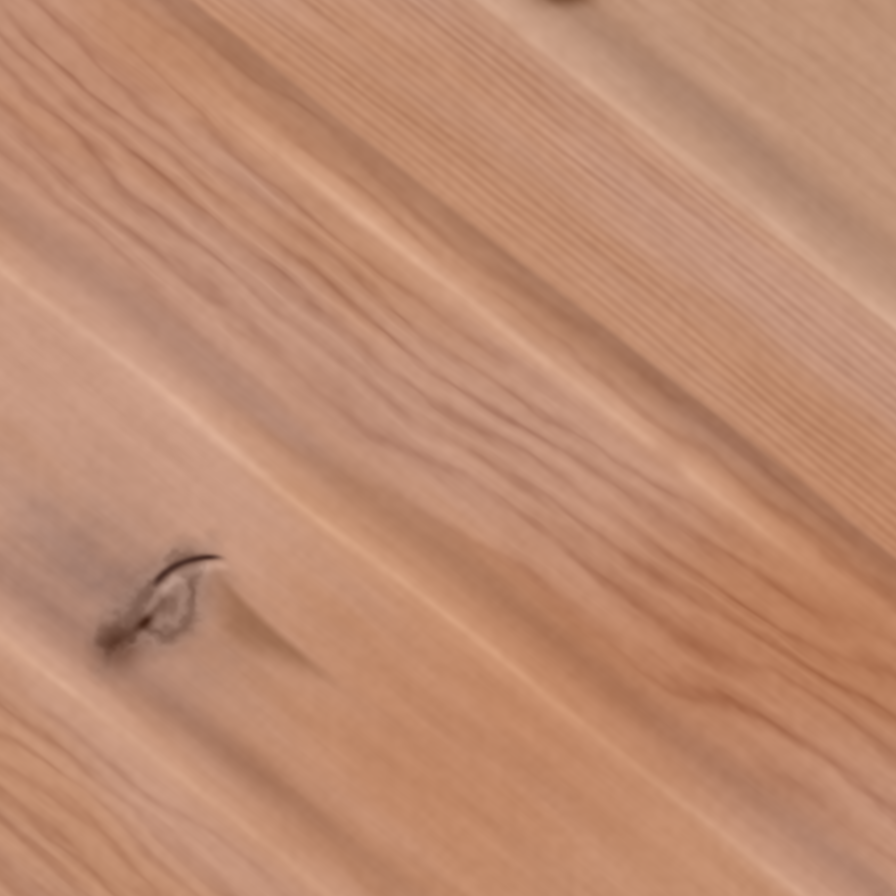
Give the GLSL for this texture, as a Shadertoy shader.

```glsl
float hash(vec2 p) {
    return fract(sin(dot(p, vec2(127.1, 311.7))) * 43758.5453);
}

float noise(vec2 p) {
    vec2 i = floor(p), f = fract(p);
    f = f * f * (3.0 - 2.0 * f);
    return mix(mix(hash(i), hash(i + vec2(1, 0)), f.x),
               mix(hash(i + vec2(0, 1)), hash(i + vec2(1, 1)), f.x), f.y);
}

float fbm(vec2 p) {
    float sum = 0.0, amp = 0.5;
    for (int i = 0; i < 4; i++) {
        sum += amp * noise(p);
        p = p * 2.03 + 7.3;
        amp *= 0.5;
    }
    return sum / 0.9375;
}

// 1 between lo and hi, with soft borders
float band(float x, float lo, float hi, float soft) {
    return smoothstep(lo - soft, lo + soft, x) * (1.0 - smoothstep(hi - soft, hi + soft, x));
}

float blob(vec2 p, vec2 centre, vec2 size) {
    vec2 q = (p - centre) / size;
    return exp(-dot(q, q));
}

// Thin dark ring at every whole phase
float ringLine(float phase, float width) {
    float d = abs(fract(phase) - 0.5) - 0.5;
    return exp(-d * d / (width * width));
}

// Shadowed groove followed by a lit ridge at each board joint
vec3 bevels(float across, float along) {
    const float ridges[4] = float[4](-0.426, -0.073, 0.297, 0.708);
    vec3 light = vec3(0.0);
    for (int i = 0; i < 4; i++) {
        float seed = float(i) * 9.7;
        float d = across - ridges[i] + 0.012 * (noise(vec2(along * 5.0, seed)) - 0.5);
        float edge = i == 1 ? 0.006 : 0.025;
        float shadow = smoothstep(-0.09 - edge, -0.09 + edge, d) * (1.0 - smoothstep(-0.085, -0.015, d));
        float lit = 0.3 + 0.5 * noise(vec2(along * 6.0, seed + 3.0)) + 0.3 * noise(vec2(along * 40.0, seed));
        if (i == 1) lit *= band(along, 0.3, 1.1, 0.1) * (1.0 - 0.8 * band(along, 0.88, 0.92, 0.015));
        light += lit * (0.05 * exp(-d * d / 5e-5) + 0.045 * exp(-d * d / 4e-4)) * vec3(0.9, 1.0, 0.95);
        light -= shadow * (0.06 + 0.07 * noise(vec2(along * 4.0, seed + 5.0))) * vec3(1.0, 0.88, 0.72);
    }
    return light;
}

// Amount of dark growth rings, different on each board
float grain(vec2 p, float across, float along) {
    float wobble = fbm(vec2(along * 5.0, across * 16.0)) - 0.5;
    float broken = 0.15 + 0.75 * noise(vec2(along * 8.0, across * 40.0))
                 + 0.45 * noise(vec2(along * 35.0, across * 90.0));

    float fine = 0.5 + 0.5 * sin(across * 440.0 + wobble * 7.0);
    float amount = 0.045 * fine * broken * band(across, -0.42, -0.17, 0.02);

    // Arches bend strongly on the left and run out straighter on the right
    float bend = (p.x < 0.3 ? 0.5 : 0.2) * (p.x - 0.3) * (p.x - 0.3);
    float arch = across + bend + 0.035 * wobble;
    float phase = 9.0 * log(1.0 + 5.0 * max(arch + 0.08, 0.0)) + 0.8 * wobble;
    float rings = 0.8 * ringLine(phase, 0.16) + 0.4 * ringLine(phase, 0.36);
    rings += 0.45 * ringLine(phase * 2.0 + 0.5 + wobble, 0.3) * noise(vec2(along * 4.0, across * 20.0));
    amount += 0.08 * rings * broken * band(across, -0.05, 0.19, 0.035);

    float coarse = ringLine(across * 29.0 + wobble * 2.2, 0.25);
    amount += 0.07 * coarse * broken * band(across, 0.745, 1.2, 0.03);
    amount += 0.045 * coarse * broken * band(across, -0.16, -0.09, 0.015);
    amount += 0.02 * coarse * broken * band(across, -1.0, -0.49, 0.03);
    return amount;
}

vec3 addKnot(vec3 col, vec2 p, float across, float along) {
    vec2 q = p - vec2(0.182, 0.672);
    vec2 k = vec2(dot(q, vec2(0.72, -0.69)), dot(q, vec2(0.69, 0.72)));
    float swirl = fbm(p * 26.0);

    // Grey stain trailing to the left along the grain
    float stain = blob(vec2(along, across), vec2(0.5, 0.55), vec2(0.16, 0.08));
    col = mix(col, vec3(0.57, 0.44, 0.4), 0.8 * stain * (0.4 + 0.8 * swirl));

    // Oval body with blurred rings
    float r = length(k / vec2(0.078, 0.038)) + 0.9 * (swirl - 0.5);
    float body = 1.0 - smoothstep(0.6, 1.5, r);
    col = mix(col, vec3(0.6, 0.48, 0.43), 0.75 * body);
    col -= 0.11 * body * (0.5 + 0.5 * sin(r * 8.0 + swirl * 5.0));
    col -= 0.17 * blob(k, vec2(-0.07, 0.0), vec2(0.024, 0.022));
    col -= 0.25 * blob(k, vec2(-0.028, 0.002), vec2(0.014, 0.006));

    // Dark crack with a pale lip
    float arc = k.y + 0.022 - 8.0 * (k.x - 0.02) * (k.x - 0.02);
    float reach = band(k.x, 0.008, 0.079, 0.008);
    col += 0.1 * reach * exp(-pow((arc - 0.013) / 0.008, 2.0));
    col = mix(col, vec3(0.27, 0.16, 0.13), 0.9 * reach * exp(-arc * arc / 1.8e-5));

    // Brown wedge tapering away from the knot
    float t = clamp((p.x - 0.24) / 0.145, 0.0, 1.0);
    float top = mix(0.63, 0.766, pow(t, 0.85));
    float low = mix(0.715, 0.77, t);
    float wedge = smoothstep(top - 0.006, top + 0.012, p.y) * (1.0 - smoothstep(low - 0.025, low + 0.01, p.y));
    wedge *= band(p.x, 0.25, 0.385, 0.02);
    return mix(col, vec3(0.55, 0.37, 0.26), 0.65 * wedge);
}

void mainImage(out vec4 fragColor, in vec2 fragCoord) {
    vec2 p = fragCoord / iResolution.y;
    p.y = 1.0 - p.y;
    float across = p.y - 0.785 * p.x;
    float along = dot(p, vec2(0.787, 0.617));

    // Pink to orange drift of the wood
    float tint = fbm(vec2(along * 2.5, across * 8.0) + 3.0);
    vec3 col = mix(vec3(0.78, 0.6, 0.51), vec3(0.765, 0.565, 0.445), smoothstep(0.3, 0.7, tint));
    float warm = blob(p, vec2(0.9, 0.72), vec2(0.28, 0.17)) + 0.6 * blob(p, vec2(0.52, 0.85), vec2(0.25, 0.2))
               + 0.4 * blob(p, vec2(0.08, 0.1), vec2(0.15));
    col = mix(col, vec3(0.735, 0.495, 0.355), 0.75 * min(warm, 1.0));
    col = mix(col, vec3(0.74, 0.59, 0.49), 0.6 * (1.0 - smoothstep(-0.46, -0.38, across)));

    col += bevels(across, along);
    col -= grain(p, across, along) * vec3(1.0, 1.08, 1.0);
    col = addKnot(col, p, across, along);
    col -= 0.25 * blob(p, vec2(0.63, -0.005), vec2(0.03, 0.012));

    // Streaks and faint mottling
    col += 0.06 * (fbm(vec2(along * 7.0, across * 45.0)) - 0.5);
    col += 0.02 * (noise(p * 110.0) - 0.5);
    fragColor = vec4(clamp(col, 0.0, 1.0), 1.0);
}
```
